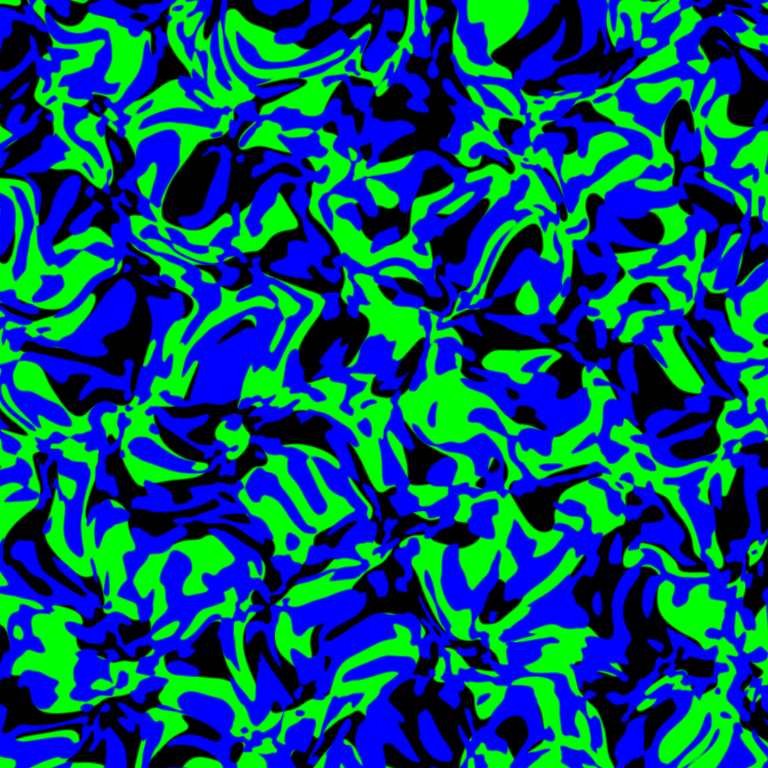
A WebGL 1 fragment shader for this texture:

```glsl
precision highp float;
// Marbled camouflage: blue warped blobs scattered over green and black patches.

uniform vec2 u_resolution;

const vec3 BLUE  = vec3(0.0, 0.0, 1.0);
const vec3 GREEN = vec3(0.0, 1.0, 0.0);
const vec3 BLACK = vec3(0.0);

const float PATCH_SCALE  = 12.5;   // green and black patches per canvas
const float PATCH_DETAIL = 0.15;   // strength of the finer patch octave
const float BLOB_SCALE   = 36.0;   // blue blobs per canvas
const float BLOB_DETAIL  = 0.3;    // strength of the finer blob octave
const float PATCH_LEVEL  = -0.035; // lower gives more green
const float BLOB_LEVEL   = 0.03;   // lower gives more blue
const float BEND_SCALE   = 7.0;    // broad warp
const float BEND_AMOUNT  = 0.074;
const float CURL_SCALE   = 16.0;   // fine warp
const float CURL_AMOUNT  = 0.03;
const float EDGE         = 0.0019; // half width of the soft edge
const float STEP         = 0.0005; // offset for measuring slopes

// Random unit vector for a lattice cell.
vec2 cellGradient(vec2 cell) {
  vec3 h = fract(cell.xyx * vec3(0.1031, 0.1030, 0.0973));
  h += dot(h, h.yzx + 33.33);
  return normalize(fract((h.xx + h.yz) * h.zy) - 0.4999);
}

// Gradient noise, centred on zero.
float noise(vec2 p) {
  vec2 cell = floor(p);
  vec2 f = p - cell;
  vec2 w = f * f * f * (f * (f * 6.0 - 15.0) + 10.0);
  vec2 r = vec2(1.0, 0.0);
  float a = dot(cellGradient(cell), f);
  float b = dot(cellGradient(cell + r.xy), f - r.xy);
  float c = dot(cellGradient(cell + r.yx), f - r.yx);
  float d = dot(cellGradient(cell + r.xx), f - r.xx);
  return mix(mix(a, b, w.x), mix(c, d, w.x), w.y);
}

vec2 noisePair(vec2 p) {
  return vec2(noise(p + 17.3), noise(p + vec2(71.7, 43.1)));
}

// Heights of the patch field (x) and the blob field (y), zero at the edges.
vec2 heights(vec2 p) {
  vec2 bent = p + BEND_AMOUNT * noisePair(p * BEND_SCALE);
  vec2 curled = bent + CURL_AMOUNT * noisePair(bent * CURL_SCALE + 120.0);
  vec2 tilted = mat2(0.8, 0.6, -0.6, 0.8) * curled;
  float patches = noise(tilted * PATCH_SCALE + 210.4)
                + PATCH_DETAIL * noise(curled * PATCH_SCALE * 2.1 + 270.8);
  float blobs = noise(tilted * BLOB_SCALE + 330.6)
              + BLOB_DETAIL * noise(curled * BLOB_SCALE * 1.6 + 450.2);
  return vec2(patches - PATCH_LEVEL, blobs - BLOB_LEVEL);
}

void main() {
  vec2 p = gl_FragCoord.xy / min(u_resolution.x, u_resolution.y);

  // Divide height by slope to get an approximate distance to each edge.
  vec2 h = heights(p);
  vec2 dx = (heights(p + vec2(STEP, 0.0)) - h) / STEP;
  vec2 dy = (heights(p + vec2(0.0, STEP)) - h) / STEP;
  vec2 slope = sqrt(dx * dx + dy * dy) + 0.5;
  vec2 cover = smoothstep(-EDGE, EDGE, h / slope);

  vec3 ground = mix(BLACK, GREEN, cover.x);
  gl_FragColor = vec4(mix(ground, BLUE, cover.y), 1.0);
}
```
